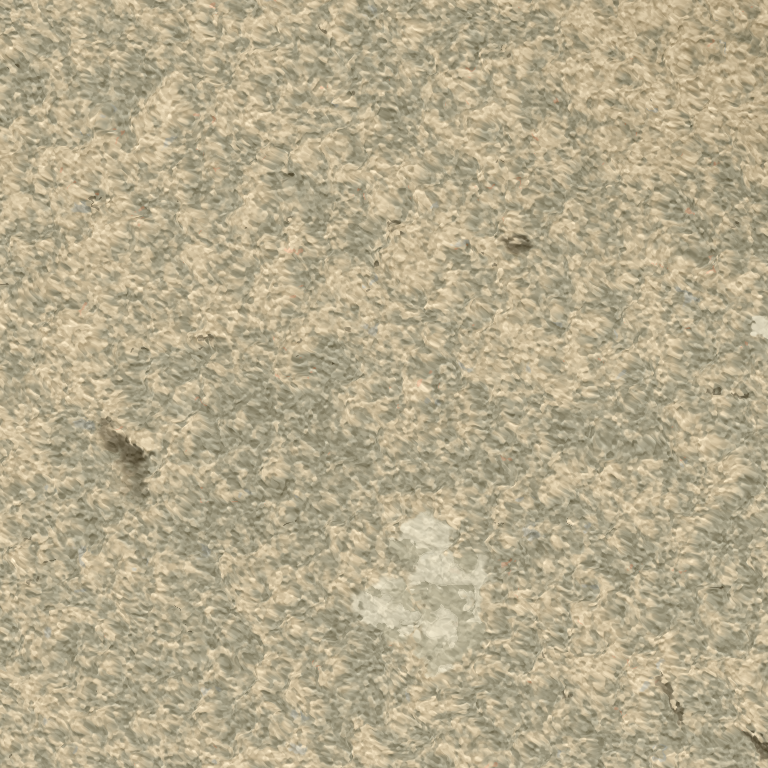
Reproduce this texture procedurally as a WebGL 1 fragment shader.

```glsl
precision highp float;
// Weathered sandstone: fine tan and grey grains, small pits, a pale lichen-like crust.
uniform vec2 u_resolution;

const vec3 TAN = vec3(0.762, 0.692, 0.558);
const vec3 GREY = vec3(0.668, 0.646, 0.550);
const vec3 CRUST = vec3(0.865, 0.835, 0.735);
const vec3 CRUST_SHADE = vec3(0.715, 0.690, 0.585);
const vec3 PIT = vec3(0.350, 0.315, 0.230);
const vec3 RUST = vec3(0.800, 0.580, 0.450);
const vec3 SLATE = vec3(0.640, 0.645, 0.605);

vec3 hash3(vec2 cell, float seed) {
  vec3 q = fract(vec3(cell.xyx + seed) * vec3(0.1031, 0.1030, 0.0973));
  q += dot(q, q.yxz + 33.33);
  return fract((q.xxy + q.yzz) * q.zyx);
}

mat2 rotation(float angle) {
  float c = cos(angle), s = sin(angle);
  return mat2(c, s, -s, c);
}

// Cellular noise whose random cell tones melt into each other, 0 to 1.
float softCells(vec2 p, float seed) {
  vec2 cell = floor(p);
  float total = 0.0, weights = 0.0;
  for (int j = -1; j <= 1; j++) {
    for (int i = -1; i <= 1; i++) {
      vec2 id = cell + vec2(float(i), float(j));
      vec3 rnd = hash3(id, seed);
      vec2 away = p - id - rnd.xy;
      float w = exp(-6.0 * dot(away, away));
      total += w * rnd.z;
      weights += w;
    }
  }
  return total / max(weights, 1e-5);
}

// Sparse round spots: a given share of the cells holds one each.
float specks(vec2 p, float share, float seed) {
  vec2 id = floor(p);
  vec3 rnd = hash3(id, seed);
  float radius = 0.10 + 0.16 * fract(rnd.z * 37.0);
  float d = length(fract(p) - 0.3 - 0.4 * rnd.xy);
  return step(rnd.z, share) * (1.0 - smoothstep(radius * 0.4, radius, d));
}

// Soft stroke from a to b.
float stroke(vec2 p, vec2 a, vec2 b, float width) {
  vec2 ab = b - a;
  float t = clamp(dot(p - a, ab) / dot(ab, ab), 0.0, 1.0);
  return 1.0 - smoothstep(width * 0.25, width, length(p - a - ab * t));
}

float lobe(vec2 p, vec2 center, vec2 radii) {
  return (length((p - center) / radii) - 1.0) * min(radii.x, radii.y);
}

float crustDistance(vec2 p) {
  float d = lobe(p, vec2(0.550, 0.298), vec2(0.036, 0.040));
  d = min(d, lobe(p, vec2(0.510, 0.210), vec2(0.040, 0.044)));
  d = min(d, lobe(p, vec2(0.588, 0.180), vec2(0.042, 0.046)));
  return min(d, lobe(p, vec2(0.585, 0.245), vec2(0.044, 0.040)));
}

void main() {
  vec2 uv = gl_FragCoord.xy / u_resolution.y;

  // Grain layers, bent by the clumps so that they do not run in one direction
  float clump = softCells(uv * 42.0, 19.0);
  float blotch = softCells(uv * 13.0, 27.0);
  float broad = softCells(uv * 4.0, 35.0);
  vec2 g = rotation(0.5) * uv * vec2(0.90, 1.10);
  g += 0.012 * vec2(clump, blotch);
  vec2 light = vec2(-0.0016, 0.0030);
  float dust = softCells(g * 310.0, 7.0);
  float fine = softCells(g * 180.0, 3.0);
  float relief = fine - softCells((g + light) * 180.0, 3.0);
  float coarse = softCells(rotation(1.1) * g * 100.0, 11.0);
  vec2 ragged = uv + 0.022 * (vec2(coarse, clump) - 0.5) + 0.006 * (fine - 0.5);

  // Tan stain over grey stone, strongest towards the top
  float stain = 0.26 * fine + 0.30 * coarse + 0.28 * clump + 0.16 * blotch;
  stain += 0.12 * (broad - 0.5) + 0.06 * (uv.y - 0.5);
  vec3 color = mix(GREY, TAN, smoothstep(0.32, 0.68, stain));
  color = mix(color, SLATE, 0.6 * specks(ragged * 24.0, 0.10, 43.0));
  color = mix(color, RUST, 0.5 * specks(ragged * 48.0, 0.05, 51.0));

  // Light and shade of the rough surface
  float shade = 0.14 * (fine - 0.5) + 0.12 * relief + 0.12 * (coarse - 0.5);
  shade += 0.11 * (dust - 0.5);
  shade += 0.07 * (clump - 0.5) + 0.035 * (blotch - 0.5) + 0.03 * (broad - 0.5);
  float corner = smoothstep(0.50, 0.0, length(uv - vec2(1.0)));
  color += shade * vec3(0.98, 1.0, 1.02) + 0.004 - 0.06 * corner;

  // Pale crust with darker hollows and bright veins
  float d = crustDistance(ragged + 0.022 * (blotch - 0.5));
  float crust = 1.0 - smoothstep(-0.005, 0.003, d);
  float swirl = softCells(ragged * 34.0, 59.0);
  float vein = 1.0 - smoothstep(0.02, 0.10, abs(swirl - 0.5));
  float pale = max(smoothstep(0.42, 0.66, swirl), 0.8 * vein);
  vec3 crustColor = mix(CRUST_SHADE, CRUST, pale) + 0.5 * shade;
  color = mix(color, crustColor, 0.85 * crust);
  float flake = lobe(ragged, vec2(0.992, 0.572), vec2(0.018, 0.012));
  color = mix(color, CRUST + 0.3 * shade, 1.0 - smoothstep(-0.002, 0.002, flake));

  // Pits and cracks
  float pits = 0.55 * specks(ragged * 36.0, 0.035, 67.0);
  pits = max(pits, 0.60 * stroke(ragged, vec2(0.135, 0.450), vec2(0.165, 0.420), 0.013));
  pits = max(pits, 0.85 * stroke(ragged, vec2(0.160, 0.422), vec2(0.176, 0.402), 0.024));
  pits = max(pits, 0.35 * stroke(ragged, vec2(0.176, 0.402), vec2(0.178, 0.360), 0.020));
  pits = max(pits, 0.75 * stroke(ragged, vec2(0.662, 0.690), vec2(0.675, 0.680), 0.013));
  pits = max(pits, 0.60 * stroke(ragged, vec2(0.862, 0.130), vec2(0.885, 0.062), 0.007));
  pits = max(pits, 0.85 * stroke(ragged, vec2(0.975, 0.040), vec2(0.998, 0.018), 0.010));
  pits *= 1.0 - 0.8 * crust;
  color = mix(color, PIT + 0.8 * shade, pits);

  gl_FragColor = vec4(clamp(color, 0.0, 1.0), 1.0);
}
```
